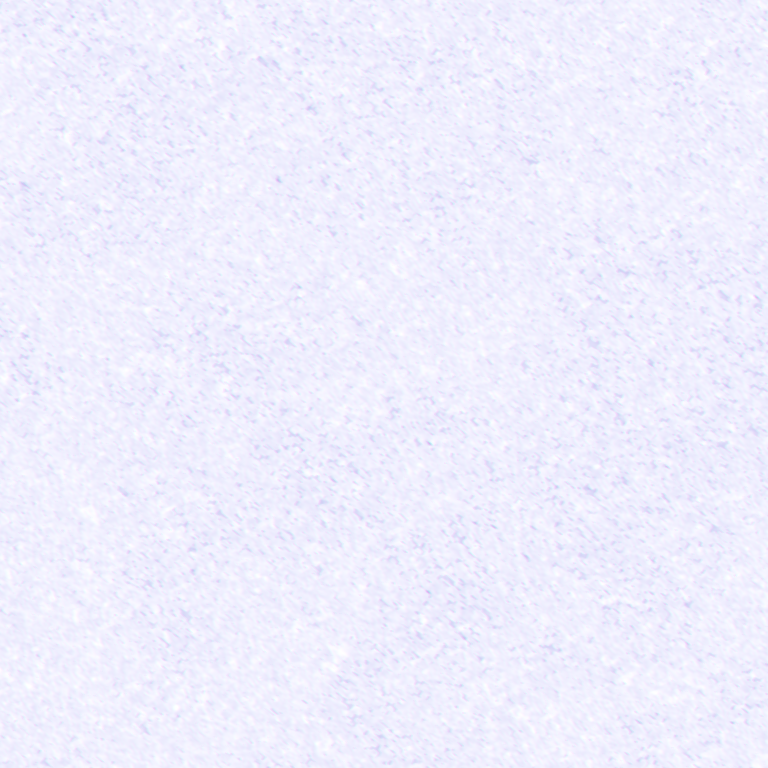
Reproduce this texture map procedurally as a WebGL 2 fragment shader.

```glsl
#version 300 es
precision highp float;
// Pale lavender plaster with fine slanted grain, tiny dark pits and faint colour fringes.

uniform vec2 u_resolution;
out vec4 fragColor;

const vec3 BASE = vec3(0.939, 0.937, 0.997);
const vec3 SHADE_DEPTH = vec3(1.0, 1.0, 0.30);
const float GRAIN_ANGLE = -0.66;
const vec2 FRINGE = vec2(0.0011, 0.0);

float hash(vec2 cell) {
    return fract(sin(dot(cell, vec2(127.1, 311.7))) * 43758.5453);
}

float noise(vec2 p) {
    vec2 cell = floor(p);
    vec2 f = fract(p);
    f = f * f * (3.0 - 2.0 * f);
    float bottom = mix(hash(cell), hash(cell + vec2(1.0, 0.0)), f.x);
    float top = mix(hash(cell + vec2(0.0, 1.0)), hash(cell + vec2(1.0)), f.x);
    return mix(bottom, top, f.y);
}

float fbm(vec2 p, int octaves) {
    float sum = 0.0;
    float total = 0.0;
    float weight = 1.0;
    for (int i = 0; i < octaves; i++) {
        sum += weight * noise(p);
        total += weight;
        weight *= 0.7;
        p = mat2(1.6, 1.2, -1.2, 1.6) * p + 17.3;
    }
    return sum / total;
}

vec2 rotate(vec2 p, float angle) {
    float c = cos(angle);
    float s = sin(angle);
    return vec2(c * p.x + s * p.y, c * p.y - s * p.x);
}

// Small dark pits stretched along the grain; density runs from 0 to 1.
float pits(vec2 p, vec2 scale, float density) {
    float threshold = mix(0.78, 0.64, density);
    return smoothstep(threshold, threshold + 0.30, noise(p * scale));
}

// Brightness offset of the surface at a point.
float relief(vec2 p) {
    vec2 along = rotate(p, GRAIN_ANGLE);
    float patches = fbm(p * 9.0 + 3.1, 5);
    float density = smoothstep(0.35, 0.65, patches);
    float mottle = fbm(p * 50.0 + 9.7, 3) - 0.5;
    float grain = noise(along * vec2(150.0, 270.0) + 41.0) - 0.5;
    float dust = noise(rotate(p, GRAIN_ANGLE - 0.3) * vec2(200.0, 340.0) + 77.0) - 0.5;

    float light = 0.038 * mottle + 0.044 * grain + 0.044 * dust;
    light -= 0.020 * (patches - 0.5);
    light -= 0.085 * pits(along + 2.3, vec2(165.0, 260.0), density);
    light -= 0.110 * pits(along + 5.9, vec2(120.0, 175.0), density * 0.5 - 0.3);
    light += 0.028 * smoothstep(0.62, 0.9, noise(rotate(p, 0.4) * 120.0 + 23.0));
    return light;
}

void main() {
    vec2 uv = gl_FragCoord.xy / u_resolution;

    // Red and green are sampled to either side, leaving pink and cyan rims.
    vec3 light = vec3(relief(uv - FRINGE), relief(uv + FRINGE), relief(uv));
    vec3 colour = BASE + light * SHADE_DEPTH;

    fragColor = vec4(clamp(colour, 0.0, 1.0), 1.0);
}
```
